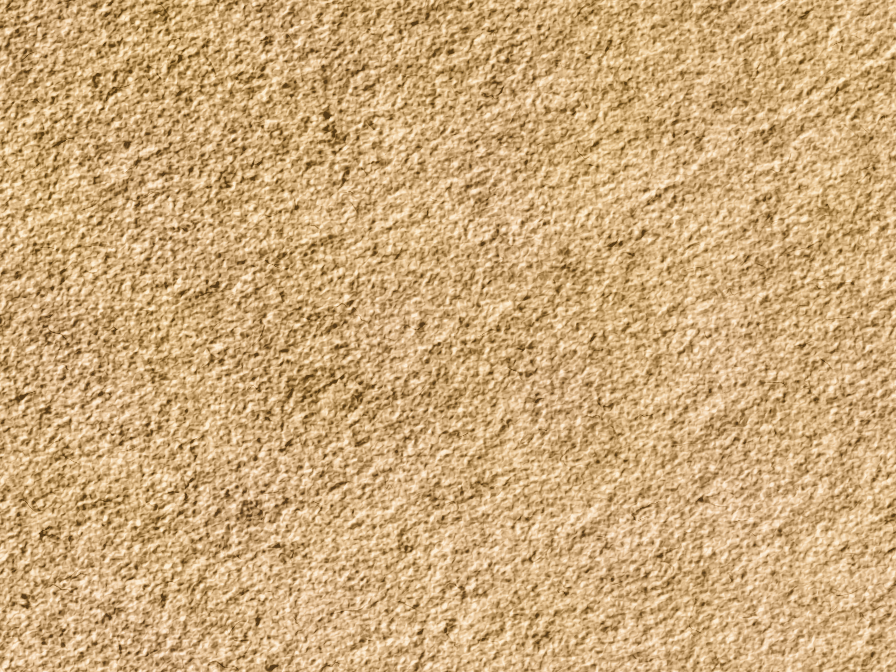
Reproduce this texture procedurally as a Shadertoy shader.

```glsl
// Rough ochre plaster wall: crisp sandy grain, dark crevices and trowel marks.

const float GRAIN_ANGLE    = 0.40;               // direction of the grain, radians
const vec2  GRAIN_STRETCH  = vec2(0.92, 1.0);    // lower = longer along the grain
const vec2  LIGHT_STEP     = vec2(-0.14, 0.32);  // towards the light, in grain cells
const float COARSEST       = 27.0;               // cells per canvas height
const float OCTAVE_WEIGHT[4] = float[](0.24, 0.44, 0.70, 0.66);
const float RELIEF_GAIN    = 4.3;
const float WARP           = 0.55;
const float SPECKLE_SCALE  = 125.0;
const float SPECKLE_GAIN   = 1.9;
const float CREVICE_SCALE  = 34.0;
const float CREVICE_DEPTH  = 1.5;
const float BASE_TONE      = 0.02;

const float TROWEL_ANGLE   = 0.53;
const float TROWEL_FIRST   = -0.302;
const float TROWEL_SPACING = 0.107;
const int   TROWEL_COUNT   = 5;
const float TROWEL_WIDTH   = 0.0038;

// Colours from crevice to highlight, and the tone at which each one sits
const int STOPS = 8;
const vec3 PLASTER[STOPS] = vec3[](
    vec3(0.34, 0.23, 0.09), vec3(0.56, 0.41, 0.20),
    vec3(0.70, 0.55, 0.34), vec3(0.80, 0.65, 0.45),
    vec3(0.85, 0.71, 0.52), vec3(0.91, 0.77, 0.58),
    vec3(0.95, 0.84, 0.69), vec3(0.99, 0.93, 0.83));
const float TONE[STOPS] = float[](-3.0, -1.88, -1.02, -0.33, 0.2, 0.72, 1.48, 2.6);

float hash(ivec2 cell) {
    uvec2 u = uvec2(cell);
    uint h = u.x * 1597334677u ^ u.y * 3812015801u;
    h = (h ^ (h >> 15)) * 2246822519u;
    h = (h ^ (h >> 13)) * 3266489917u;
    return float((h ^ (h >> 16)) >> 8) / 16777216.0;
}

float cornerSlope(ivec2 cell, vec2 offset) {
    float angle = 6.28318 * hash(cell);
    return dot(vec2(cos(angle), sin(angle)), offset);
}

float gradientNoise(vec2 p) {
    ivec2 cell = ivec2(floor(p));
    vec2 f = fract(p);
    vec2 s = f * f * f * (f * (f * 6.0 - 15.0) + 10.0);
    float low  = mix(cornerSlope(cell, f),
                     cornerSlope(cell + ivec2(1, 0), f - vec2(1, 0)), s.x);
    float high = mix(cornerSlope(cell + ivec2(0, 1), f - vec2(0, 1)),
                     cornerSlope(cell + ivec2(1, 1), f - vec2(1, 1)), s.x);
    return mix(low, high, s.y);
}

// Coordinates along and across a direction
vec2 alongAcross(vec2 p, float angle) {
    float c = cos(angle), s = sin(angle);
    return vec2(c * p.x + s * p.y, c * p.y - s * p.x);
}

vec2 warped(vec2 q) {
    return q + WARP * vec2(gradientNoise(q * 0.8 + 31.0), gradientNoise(q * 0.8 + 67.0));
}

// Bumps of several sizes, each shaded by its slope towards the light
float grainShading(vec2 grain) {
    float frequency = COARSEST;
    float shade = 0.0;
    for (int i = 0; i < 4; i++) {
        vec2 q = warped(grain * frequency + 17.3 * float(i));
        shade += OCTAVE_WEIGHT[i] * (gradientNoise(q) - gradientNoise(q + LIGHT_STEP));
        frequency *= 1.9;
    }
    return RELIEF_GAIN * shade;
}

// Thin short curved cracks between the crumbs
float crevices(vec2 grain) {
    vec2 q = warped(grain * CREVICE_SCALE * vec2(0.85, 1.0) + 9.0);
    q += 0.25 * gradientNoise(q * 3.1);
    float line = 1.0 - smoothstep(0.02, 0.11, abs(gradientNoise(q)));
    return line * smoothstep(0.08, 0.32, gradientNoise(q * 0.9 + 53.0));
}

// Raised light lines with a shadow below, fading in towards the right
float trowelMarks(vec2 t) {
    t.y += 0.005 * gradientNoise(t * vec2(4.0, 7.0))
         + 0.0025 * gradientNoise(t * 50.0);
    float marks = 0.0;
    for (int i = 0; i < TROWEL_COUNT; i++) {
        float id = float(i);
        float d = t.y - TROWEL_FIRST - TROWEL_SPACING * id;
        float ridge  = exp(-pow(d / TROWEL_WIDTH, 2.0));
        float shadow = exp(-pow((d + 2.5 * TROWEL_WIDTH) / (1.5 * TROWEL_WIDTH), 2.0));
        float strength = mix(0.35, 1.0, smoothstep(1.0, 3.0, id));
        float worn = 0.8 + 1.2 * gradientNoise(vec2(t.x * 8.0, id * 5.7 + 0.5));
        marks += strength * worn * (1.6 * ridge - 0.8 * shadow);
    }
    return marks * smoothstep(1.05, 1.25, t.x);
}

vec3 plasterColour(float tone) {
    vec3 colour = PLASTER[0];
    for (int i = 1; i < STOPS; i++) {
        float blend = clamp((tone - TONE[i - 1]) / (TONE[i] - TONE[i - 1]), 0.0, 1.0);
        colour = mix(colour, PLASTER[i], blend);
    }
    return colour;
}

void mainImage(out vec4 fragColor, in vec2 fragCoord) {
    vec2 p = fragCoord / iResolution.y;
    vec2 grain = alongAcross(p, GRAIN_ANGLE) * GRAIN_STRETCH;
    vec2 brushed = alongAcross(p, TROWEL_ANGLE);
    float right = smoothstep(0.2, 1.2, p.x);

    // Fine relief, speckle and crevices, rougher on the left
    float tone = grainShading(grain) + SPECKLE_GAIN * gradientNoise(warped(p * SPECKLE_SCALE));
    tone -= CREVICE_DEPTH * crevices(grain);
    tone *= mix(1.08, 0.9, right);

    // Faint stains, brighter towards the lower right, and brushed streaks
    tone += BASE_TONE + 0.45 * gradientNoise(p * 3.5 + 5.0) + 0.45 * gradientNoise(p * 11.0);
    tone += 0.2 * (right - 0.5) + 0.25 * (0.5 - p.y);
    tone += 0.8 * right * gradientNoise(brushed * vec2(4.0, 48.0));
    tone += trowelMarks(brushed);

    // Slight drift between yellow and pale plaster
    vec3 colour = plasterColour(tone);
    colour.b += 0.03 * gradientNoise(p * 6.0 + 40.0) + 0.02 * (0.5 - p.y);
    fragColor = vec4(clamp(colour, 0.0, 1.0), 1.0);
}
```
